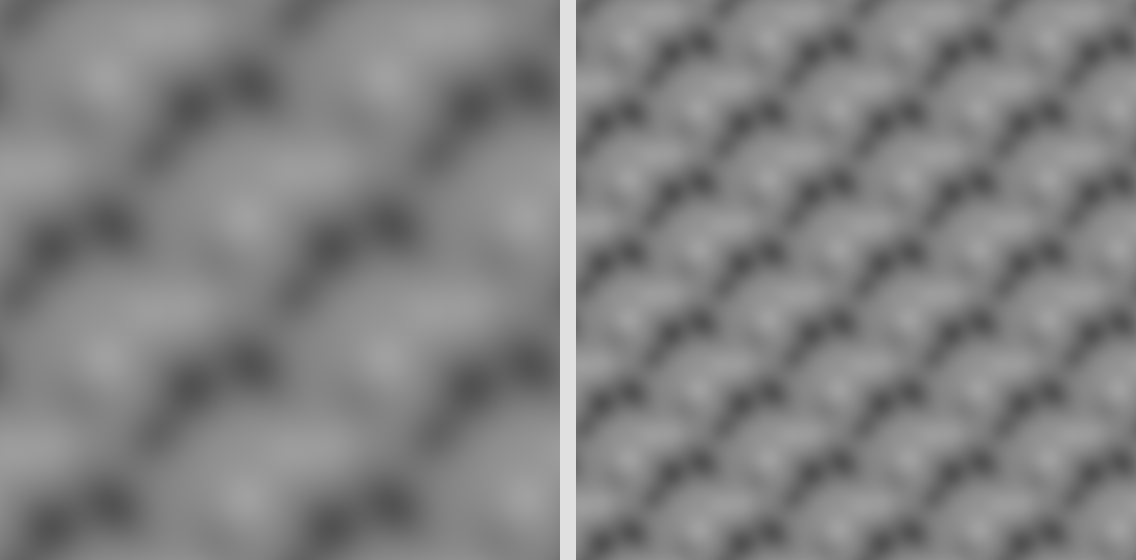
Left: one tile. Right: repeated 2 by 2.
This texture is drawn by a Shadertoy shader. Its source:

```glsl
// Soft grey mottling: dark three-lobed smudges among pale patches, two repeats
// across and down, with every half row shifted by half a repeat.
// Each lobe is an exponential of cosines along both diagonals, so it wraps by itself.

const float TAU = 6.2831853;

// Periodic soft lobe; tightness is given along the rising and falling diagonals.
float lobe(vec2 p, vec2 center, vec2 tightness) {
    vec2 d = p - center;
    vec2 diagonals = vec2(d.x + d.y, d.x - d.y);
    return exp(dot(tightness, cos(TAU * diagonals) - 1.0));
}

void mainImage(out vec4 fragColor, in vec2 fragCoord) {
    vec2 p = 2.0 * fragCoord / iResolution.xy;
    float grey = 0.55;

    // Dark smudge: core, right lobe and lower left tail
    grey -= 0.21 * lobe(p, vec2(0.682, 0.620), vec2(1.6, 1.6));
    grey -= 0.21 * lobe(p, vec2(0.908, 0.690), vec2(1.9, 1.25));
    grey -= 0.13 * lobe(p, vec2(0.560, 0.445), vec2(1.6, 2.4));

    // Faint shadow
    grey -= 0.06 * lobe(p, vec2(0.275, 0.570), vec2(2.4, 1.5));

    // Pale spot, broad pale band and a weak glow below the smudge
    grey += 0.08 * lobe(p, vec2(0.378, 0.714), vec2(2.2, 2.2));
    grey += 0.06 * lobe(p, vec2(0.530, 0.890), vec2(2.0, 2.0));
    grey += 0.07 * lobe(p, vec2(0.690, 0.900), vec2(2.0, 2.0));
    grey += 0.03 * lobe(p, vec2(0.830, 0.440), vec2(1.2, 1.2));

    fragColor = vec4(vec3(grey), 1.0);
}
```
